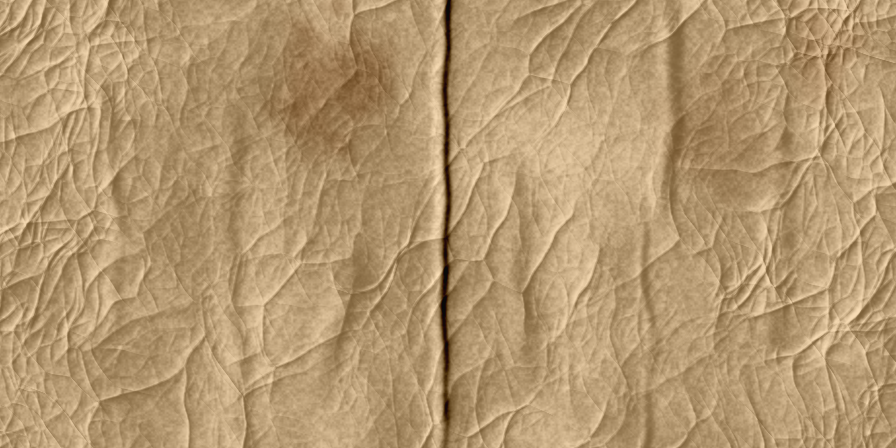
Give the GLSL for this texture, as a Shadertoy shader.

```glsl
// Crumpled tan parchment with vertical folds, branching creases and brown stains.

const vec3 PARCHMENT = vec3(0.725, 0.615, 0.46);
const vec3 STAIN = vec3(0.14, 0.17, 0.17);
const vec2 TO_LIGHT = vec2(-0.83, 0.55);
const float RELIEF_STEP = 0.006;

vec2 hash2(vec2 p) {
    vec3 q = fract(vec3(p.xyx) * vec3(0.1031, 0.1030, 0.0973));
    q += dot(q, q.yzx + 33.33);
    return fract((q.xx + q.yz) * q.zy);
}

float valueNoise(vec2 p) {
    vec2 i = floor(p), f = fract(p);
    f = f * f * (3.0 - 2.0 * f);
    float low = mix(hash2(i).x, hash2(i + vec2(1, 0)).x, f.x);
    float high = mix(hash2(i + vec2(0, 1)).x, hash2(i + vec2(1, 1)).x, f.x);
    return mix(low, high, f.y);
}

float layeredNoise(vec2 p) {
    return 0.55 * valueNoise(p) + 0.3 * valueNoise(p * 2.1 + 7.0)
         + 0.15 * valueNoise(p * 4.3 + 19.0);
}

mat2 rotation(float angle) {
    float c = cos(angle), s = sin(angle);
    return mat2(c, s, -s, c);
}

// Cellular noise: x = gap between the two nearest cells, y = random cell value.
vec2 cells(vec2 p) {
    vec2 base = floor(p);
    float nearest = 9.0, second = 9.0, id = 0.0;
    for (int y = -1; y <= 1; y++)
    for (int x = -1; x <= 1; x++) {
        vec2 cell = base + vec2(x, y);
        vec2 rnd = hash2(cell + 50.0);
        float d = length(cell + rnd - p);
        if (d < nearest) { second = nearest; nearest = d; id = fract(rnd.x * 7.3 + rnd.y * 3.1); }
        else second = min(second, d);
    }
    return vec2(second - nearest, id);
}

vec2 crumpleWarp(vec2 p) {
    vec2 broad = vec2(valueNoise(p * 5.0), valueNoise(p * 5.0 + 31.0)) - 0.5;
    vec2 fine = vec2(valueNoise(p * 19.0 + 9.0), valueNoise(p * 19.0 + 57.0)) - 0.5;
    return p + 0.09 * broad + 0.018 * fine;
}

// One layer of stretched creases: x = ridge height, y = facet tone.
vec2 creaseLayer(vec2 p, float scale, float angle, float stretch, float width) {
    vec2 c = cells(rotation(angle) * p * scale * vec2(1.0, stretch) + scale);
    float patches = smoothstep(0.25, 0.7, valueNoise(p * scale * 0.55 + angle * 9.0));
    return vec2(exp(-c.x / width) * (0.2 + 0.8 * patches),
                (c.y - 0.5) * smoothstep(0.0, 0.25, c.x));
}

// All creases together; the sheet is more wrinkled toward its sides.
vec2 crumple(vec2 p, float wrinkled) {
    vec2 q = crumpleWarp(p);
    return 0.42 * creaseLayer(q, 5.0, 0.2, 0.8, 0.09)
         + 0.40 * creaseLayer(q, 9.0, 0.55, 0.6, 0.13)
         + 0.34 * wrinkled * creaseLayer(q, 17.0, -0.5, 0.5, 0.2)
         + 0.22 * wrinkled * creaseLayer(q, 32.0, 0.3, 0.6, 0.3);
}

// Vertical fold: dark core with a lit flank on its left.
float fold(vec2 p, float x, float bottom, float top, float width, float lean) {
    float wander = 0.012 * sin(p.y * 9.0 + x * 13.0) + 0.005 * sin(p.y * 27.0 + x * 5.0);
    float d = (p.x - x - wander - lean * (p.y - 0.5)) / width;
    float reach = smoothstep(bottom, bottom + 0.12, p.y) * smoothstep(top, top - 0.12, p.y);
    float strength = 0.4 + 0.9 * valueNoise(vec2(x * 40.0, p.y * 9.0));
    float flank = d + 1.7;
    return reach * strength * (0.5 * exp(-flank * flank) - exp(-d * d));
}

// Deep central seam, nearly black in its narrow gap.
float seam(vec2 p) {
    float d = p.x - 0.996 - 0.006 * (p.y - 0.5) - 0.003 * sin(p.y * 14.0) - 0.002 * sin(p.y * 37.0);
    float depth = 0.25 + 0.35 * smoothstep(0.15, 0.4, p.y + 0.25 * valueNoise(p.yy * 11.0));
    return 0.13 * exp(-pow((d + 0.022) / 0.014, 2.0))
         - 0.10 * exp(-pow((d - 0.014) / 0.02, 2.0))
         - depth * exp(-pow(d / 0.0075, 2.0));
}

float stain(vec2 p, vec2 center, float radius) {
    float ragged = length((p - center) * vec2(1.0, 0.85)) + 0.16 * (layeredNoise(p * 12.0) - 0.5);
    return smoothstep(radius, radius * 0.2, ragged);
}

void mainImage(out vec4 fragColor, in vec2 fragCoord) {
    vec2 p = fragCoord / iResolution.y;

    // Relief lit from the upper left
    float wrinkled = 0.45 + 0.5 * smoothstep(0.45, 1.0, abs(p.x - 1.0))
                   + 0.5 * (layeredNoise(p * 4.0) - 0.5);
    vec2 here = crumple(p, wrinkled);
    float toward = crumple(p + TO_LIGHT * RELIEF_STEP, wrinkled).x;
    float shade = 1.1 * (here.x - toward) + 0.14 * here.y;

    // Broad undulation and fine grain
    shade += 0.22 * (layeredNoise(p * vec2(7.0, 3.0) + 3.0) - 0.5);
    shade += 0.09 * (valueNoise(p * 120.0) - 0.5) + 0.07 * (valueNoise(p * 230.0) - 0.5);

    // Secondary folds
    shade += 0.26 * fold(p, 1.50, 0.48, 1.05, 0.018, 0.0);
    shade += 0.20 * fold(p, 1.45, -0.1, 0.55, 0.009, 0.02);
    shade += 0.16 * fold(p, 0.26, 0.20, 0.88, 0.016, -0.03);
    shade += 0.15 * fold(p, 0.53, -0.1, 0.85, 0.020, -0.02);
    shade += 0.16 * fold(p, 1.75, 0.15, 0.85, 0.020, 0.06);
    shade += 0.13 * fold(p, 0.82, 0.05, 0.50, 0.024, 0.25);
    shade += 0.13 * fold(p, 1.16, 0.10, 0.70, 0.022, -0.12);

    // Limit the contrast, then cut the seam and tint the stains
    float tone = 0.26 * tanh(shade / 0.26) + seam(p);
    float stained = 0.9 * stain(p, vec2(0.76, 0.83), 0.17)
                  + 0.6 * stain(p, vec2(1.83, 0.88), 0.13)
                  + 0.4 * stain(p, vec2(1.60, 0.72), 0.18);
    vec3 color = PARCHMENT + tone - STAIN * stained;
    fragColor = vec4(clamp(color, 0.03, 1.0), 1.0);
}
```
